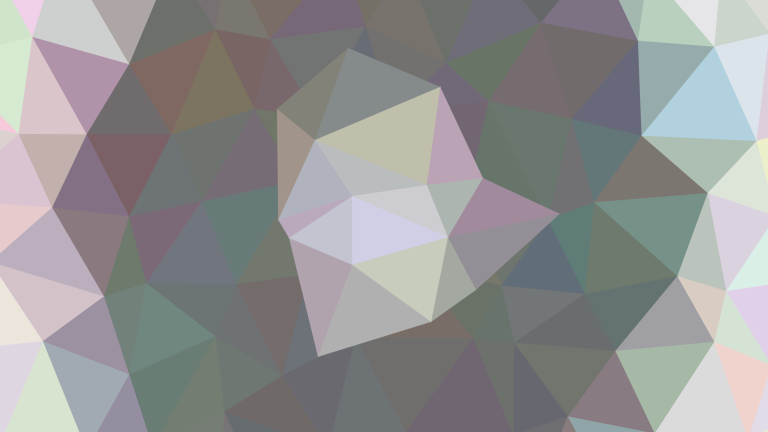
Write a WebGL 2 fragment shader that draws this background.

```glsl
#version 300 es
precision highp float;
// Low-poly backdrop: a pale faceted gem inside a dusky ring that fades to pastel sides.

uniform vec2 u_resolution;
out vec4 fragColor;

const vec2 CELL = vec2(0.19, 0.18);
const vec3 DUSK = vec3(0.435, 0.43, 0.435);
const vec3 PASTEL = vec3(0.87, 0.865, 0.865);

vec3 hash3(vec2 p) {
  vec3 q = fract(vec3(p.xyx) * vec3(0.1031, 0.1030, 0.0973) + 0.37);
  q += dot(q, q.yxz + 33.33);
  return fract((q.xxy + q.yzz) * q.zyx);
}

float cross2(vec2 a, vec2 b) { return a.x * b.y - a.y * b.x; }

// Signed distance to the line ab, positive on its left
float edgeSide(vec2 p, vec2 a, vec2 b) {
  return cross2(b - a, p - a) / length(b - a);
}

// Colour premultiplied by the smooth coverage of one triangle
vec4 facet(vec2 p, float blur, vec2 a, vec2 b, vec2 c, vec3 color) {
  float turn = sign(cross2(b - a, c - a));
  float d = min(turn * edgeSide(p, a, b), turn * edgeSide(p, b, c));
  d = min(d, turn * edgeSide(p, c, a));
  return vec4(color, 1.0) * smoothstep(-blur, blur, d);
}

float spot(vec2 p, vec2 center, float radius) {
  vec2 d = (p - center) / radius;
  return exp(-dot(d, d));
}

// Dusky ellipse, pastel outside, with broad tints and a random hue per facet
vec3 meshColor(vec2 p, vec2 seed) {
  float pale = smoothstep(0.94, 1.38, length((p - vec2(0.86, 0.5)) / vec2(0.63, 0.75)));
  vec3 color = mix(DUSK, PASTEL, pale);
  color += vec3(0.04, 0.0, -0.04) * spot(p, vec2(0.54, 0.76), 0.2);
  color += vec3(-0.03, 0.02, 0.03) * spot(p, vec2(0.52, 0.52), 0.15);
  color += vec3(0.03, 0.09, 0.08) * spot(p, vec2(0.35, 0.22), 0.16);
  color += vec3(-0.03, 0.04, 0.01) * spot(p, vec2(1.38, 0.43), 0.18);
  color += vec3(0.05, -0.02, 0.0) * spot(p, vec2(0.05, 0.6), 0.35);
  color += vec3(-0.06, 0.01, 0.01) * spot(p, vec2(1.59, 0.8), 0.2);
  vec3 hue = hash3(seed * 7.0 + 81.3) - 0.5;
  return color + hue * mix(0.075, 0.15, pale);
}

// Jittered vertex of a staggered lattice
vec2 vertex(vec2 id) {
  vec2 jitter = (hash3(id + 40.0).xy - 0.5) * 0.56;
  return (id + vec2(0.5 * mod(id.y, 2.0), 0.0) + jitter) * CELL;
}

vec3 mesh(vec2 p, float blur) {
  vec4 sum = vec4(0.0);
  vec2 base = floor(p / CELL);
  for (int j = -1; j <= 1; j++) {
    for (int i = -2; i <= 1; i++) {
      vec2 id = base + vec2(i, j);
      vec2 a = vertex(id), b = vertex(id + vec2(1, 0));
      vec2 c = vertex(id + vec2(0, 1)), d = vertex(id + vec2(1, 1));
      bool odd = mod(id.y, 2.0) > 0.5;
      vec2 lowTip = odd ? d : c;
      vec2 highTip = odd ? a : b;
      sum += facet(p, blur, a, b, lowTip, meshColor((a + b + lowTip) / 3.0, id));
      sum += facet(p, blur, c, d, highTip, meshColor((c + d + highTip) / 3.0, id + 0.5));
    }
  }
  return sum.rgb / max(sum.a, 0.001);
}

// Central gem: named corners shared by its facets
vec4 gem(vec2 p, float blur) {
  vec2 west = vec2(0.641, 0.748), north = vec2(0.806, 0.889), crown = vec2(1.019, 0.799);
  vec2 shoulder = vec2(1.118, 0.588), east = vec2(1.296, 0.505), hip = vec2(1.102, 0.329);
  vec2 keel = vec2(0.998, 0.255), foot = vec2(0.736, 0.174), heel = vec2(0.669, 0.449);
  vec2 notch = vec2(0.644, 0.491), brow = vec2(0.729, 0.676), coreTop = vec2(0.815, 0.546);
  vec2 coreLow = vec2(0.815, 0.387), coreTip = vec2(1.037, 0.451), cheek = vec2(0.988, 0.572);
  // Upper facets
  vec4 g = facet(p, blur, west, notch, brow, vec3(0.63, 0.58, 0.54));
  g += facet(p, blur, west, north, brow, vec3(0.51, 0.51, 0.47));
  g += facet(p, blur, north, crown, brow, vec3(0.52, 0.54, 0.54));
  g += facet(p, blur, brow, cheek, crown, vec3(0.75, 0.75, 0.67));
  g += facet(p, blur, crown, shoulder, cheek, vec3(0.73, 0.64, 0.71));
  // Core and its neighbours
  g += facet(p, blur, brow, notch, coreTop, vec3(0.69, 0.70, 0.74));
  g += facet(p, blur, brow, coreTop, cheek, vec3(0.73, 0.74, 0.74));
  g += facet(p, blur, shoulder, coreTip, cheek, vec3(0.68, 0.71, 0.69));
  g += facet(p, blur, coreTop, coreTip, cheek, vec3(0.80, 0.80, 0.82));
  g += facet(p, blur, coreTop, coreLow, coreTip, vec3(0.82, 0.81, 0.90));
  g += facet(p, blur, notch, heel, coreTop, vec3(0.73, 0.66, 0.74));
  g += facet(p, blur, heel, coreLow, coreTop, vec3(0.77, 0.77, 0.82));
  // Lower facets
  g += facet(p, blur, heel, foot, coreLow, vec3(0.69, 0.64, 0.68));
  g += facet(p, blur, foot, keel, coreLow, vec3(0.69, 0.69, 0.69));
  g += facet(p, blur, coreLow, keel, coreTip, vec3(0.78, 0.80, 0.74));
  g += facet(p, blur, coreTip, keel, hip, vec3(0.64, 0.66, 0.63));
  g += facet(p, blur, coreTip, hip, east, vec3(0.58, 0.56, 0.59));
  g += facet(p, blur, shoulder, east, coreTip, vec3(0.63, 0.54, 0.61));
  return g / max(g.a, 1.0);
}

void main() {
  vec2 p = gl_FragCoord.xy / u_resolution.y;
  p.x += 0.5 * (16.0 / 9.0 - u_resolution.x / u_resolution.y);
  float blur = 0.7 / u_resolution.y;
  vec4 g = gem(p, blur);
  fragColor = vec4(mesh(p, blur) * (1.0 - g.a) + g.rgb, 1.0);
}
```
